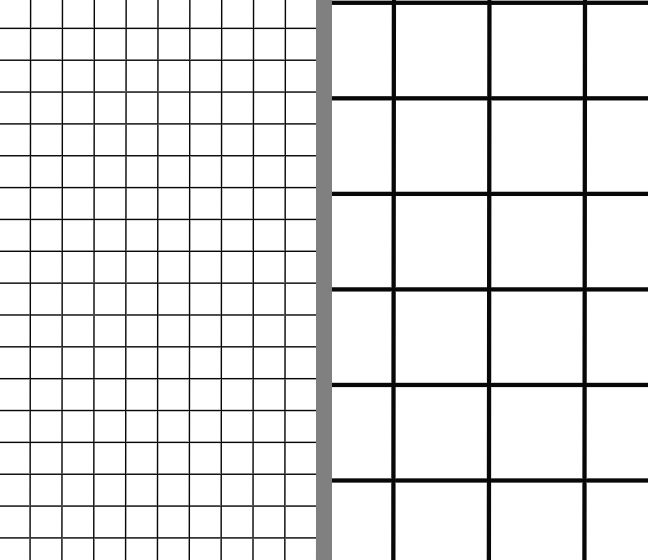
Left, the full canvas; right, a detail of the centre.
Give the GLSL for this pattern, as a Shadertoy shader.

```glsl
// Thin black square grid on white, with the upright lines leaning very slightly.

// Distance from each coordinate to its nearest grid line.
vec2 lineDistance(vec2 p, float cell) {
    return abs(fract(p / cell + 0.5) - 0.5) * cell;
}

void mainImage(out vec4 fragColor, in vec2 fragCoord) {
    // Centred coordinates, one canvas height tall
    vec2 p = (fragCoord - 0.5 * iResolution.xy) / iResolution.y;
    float pixel = 1.0 / iResolution.y;

    // Grid offset and the small lean of the upright lines
    p += vec2(0.0005 - 0.001 * p.y, 0.0056);

    // Pixel coverage of each line, given its half width
    vec2 d = lineDistance(p, 0.05687);
    vec2 coverage = clamp((0.00128 - d) / pixel + 0.5, 0.0, 1.0);
    float ink = max(coverage.x, coverage.y);

    vec3 paper = vec3(1.0);
    vec3 black = vec3(0.03);
    fragColor = vec4(mix(paper, black, ink), 1.0);
}
```
